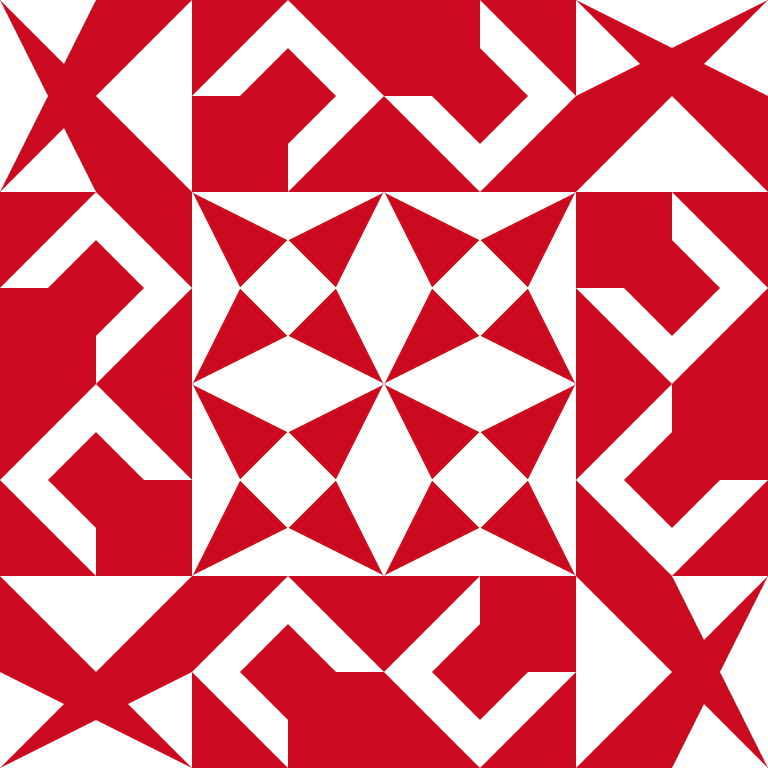
Give the GLSL for this pattern, as a WebGL 1 fragment shader.

```glsl
precision highp float;

uniform vec2 u_resolution;

const vec3 RED = vec3(0.80, 0.04, 0.12);
const vec3 WHITE = vec3(1.0);
const float DIAGONAL = 0.70710678;
const float STAR_INSET = 0.002;

// Signed distance to the line from a to b, positive on its left
float lineSide(vec2 p, vec2 a, vec2 b) {
  vec2 dir = normalize(b - a);
  vec2 rel = p - a;
  return dir.x * rel.y - dir.y * rel.x;
}

// Turn every quadrant onto the upper left one
vec2 foldQuarterTurns(vec2 p) {
  if (p.x * p.y > 0.0) p = vec2(-p.y, p.x);
  return p.x > 0.0 ? -p : p;
}

// Tile distances are positive in white; tiles span -0.5 to 0.5, y down

// Corner tile: one wide triangle and three slim ones around a red cross
float crossTile(vec2 p) {
  vec2 m = vec2(p.x, abs(p.y));
  vec2 corner = vec2(-0.5, 0.5);
  vec2 notch = vec2(-1.0, 1.0) / 6.0;
  float wide = (m.x - m.y) * DIAGONAL;
  float slim = lineSide(m, vec2(-0.25, 0.0), corner);
  float wedge = min(lineSide(m, notch, vec2(0.0, 0.5)),
                    (m.x + m.y) * DIAGONAL);
  return max(wide, max(slim, wedge));
}

// Edge tile: diamond ring with its lower left quarter removed
float ringTile(vec2 p) {
  float ring = 0.125 - abs(abs(p.x) + abs(p.y) - 0.375);
  return min(ring * DIAGONAL, max(p.x, -p.y));
}

// Centre tile: four red darts around a white diamond
float starTile(vec2 p) {
  vec2 m = abs(p);
  if (m.y > m.x) m = m.yx;
  float base = (m.x + m.y - 0.25) * DIAGONAL;
  float flank = lineSide(m, vec2(0.25, 0.0), vec2(0.5));
  return STAR_INSET - min(base, flank);
}

void main() {
  float size = min(u_resolution.x, u_resolution.y);
  vec2 p = (gl_FragCoord.xy - 0.5 * u_resolution) / size;

  // Two by two tiles in the folded quadrant
  vec2 q = foldQuarterTurns(p);
  vec2 grid = 4.0 * vec2(q.x + 0.5, 0.5 - q.y);
  vec2 cell = floor(grid);
  vec2 local = grid - cell - 0.5;

  float kind = cell.x + cell.y;
  float d = ringTile(local);
  if (kind < 0.5) d = crossTile(local);
  else if (kind > 1.5) d = starTile(local);

  // One pixel wide edge blend
  float white = clamp(d * size / 4.0 + 0.5, 0.0, 1.0);
  gl_FragColor = vec4(mix(RED, WHITE, white), 1.0);
}
```
